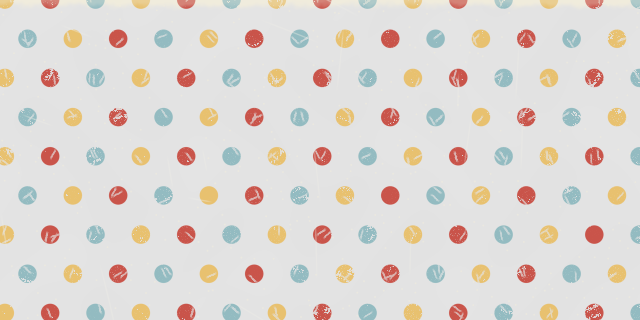
A WebGL 2 fragment shader for this pattern:

```glsl
#version 300 es
precision highp float;
// Staggered rows of blue, yellow and red dots on pale grey, like a worn print.
// Each dot gets its own flaked patches (layered sines and cellular noise) and
// scrapes; hairline scratches, dust and a faded top edge cover the sheet.
uniform vec2 u_resolution;
out vec4 fragColor;

vec2 hash2(vec2 p) {
  vec3 v = fract(vec3(p.xyx) * vec3(0.1031, 0.1030, 0.0973));
  v += dot(v, v.yzx + 33.33);
  return fract((v.xx + v.yz) * v.zy);
}

// Distance to the nearest scattered feature point
float cellular(vec2 p) {
  vec2 cell = floor(p);
  float nearest = 2.0;
  for (int y = -1; y <= 1; y++)
    for (int x = -1; x <= 1; x++) {
      vec2 c = cell + vec2(x, y);
      nearest = min(nearest, length(c + hash2(c + 50.0) - p));
    }
  return nearest;
}

float layeredSines(vec2 p) {
  return sin(2.3 * p.x + 1.7 * sin(1.9 * p.y)) * sin(2.1 * p.y + 1.3 * sin(2.7 * p.x));
}

// Missing ink inside one dot; q is in dot radii
float dotWear(vec2 q, vec2 id, float blur) {
  vec2 seed = hash2(id + 11.0);
  float turn = 3.0 * (seed.x - 0.5);
  vec2 w = mat2(cos(turn), sin(turn), -sin(turn), cos(turn)) * q + 20.0 * seed;
  float grain = cellular(w * vec2(6.0, 3.5));
  float amount = mix(-0.55, 0.05, pow(seed.y, 1.4));
  float wear = smoothstep(0.0, 0.16, 0.8 * layeredSines(w) - 1.2 * grain + amount);

  // Broken scrapes, mostly upright
  for (int i = 0; i < 3; i++) {
    vec2 a = hash2(id * 3.0 + vec2(float(i) * 17.0, 31.0));
    vec2 b = hash2(id * 5.0 + vec2(43.0, float(i) * 13.0));
    float angle = 2.2 * (a.x - 0.5);
    vec2 along = vec2(sin(angle), cos(angle));
    float t = dot(q, along) - b.y + 0.5;
    float d = abs(dot(q, vec2(along.y, -along.x)) + 1.4 * (a.y - 0.5) + 0.06 * sin(4.0 * t));
    float width = 0.11 * b.x * (1.0 - 0.9 * grain);
    float scrape = 1.0 - smoothstep(width, width + blur, d);
    scrape *= 1.0 - smoothstep(0.3, 0.75, abs(t));
    wear = max(wear, 0.75 * scrape * step(0.5, b.x));
  }

  // Fine pinholes
  float pinhole = 1.0 - smoothstep(0.06, 0.14 + blur, cellular(q * 5.0 + 30.0 * seed));
  return max(wear, 0.5 * pinhole * seed.y);
}

// Faint curved hairlines across the sheet
float hairlines(vec2 p, float px) {
  float mark = 0.0;
  for (int i = 0; i < 18; i++) {
    vec2 a = hash2(vec2(float(i) * 7.0, 3.0));
    vec2 b = hash2(vec2(5.0, float(i) * 9.0));
    float angle = b.x < 0.75 ? 0.7 * (b.x - 0.37) : 1.0 + 2.0 * (b.x - 0.75);
    vec2 along = vec2(sin(angle), cos(angle));
    vec2 q = p - a * vec2(2.0, 1.0);
    float t = dot(q, along);
    float d = abs(dot(q, vec2(along.y, -along.x)) + 0.25 * (b.y - 0.5) * t * t);
    float reach = 0.04 + 0.09 * b.y;
    float line = 1.0 - smoothstep(0.0, 0.001 + px, d);
    mark = max(mark, line * (1.0 - smoothstep(0.4 * reach, reach, abs(t))));
  }
  return mark;
}

void main() {
  float px = 1.0 / u_resolution.y;
  vec2 p = gl_FragCoord.xy * px;
  p.y = 1.0 - p.y; // measured down from the top edge

  // Paper with slight mottling and a faded cream top edge
  vec3 paper = vec3(0.89) + 0.004 * layeredSines(p * 4.0);
  vec3 cream = vec3(0.95, 0.93, 0.86);
  float ragged = 0.006 * layeredSines(p * 13.0) + 0.008 * cellular(p * 45.0);
  float fade = 1.0 - smoothstep(0.008, 0.034, p.y + ragged);
  vec3 color = mix(paper, cream, 0.85 * fade);

  // Sparse dust
  vec2 dustCell = floor(p * 38.0);
  vec2 dust = hash2(dustCell + 90.0);
  float speck = length(fract(p * 38.0) - 0.2 - 0.6 * dust);
  speck = (1.0 - smoothstep(0.03, 0.06 + 38.0 * px, speck)) * step(0.86, hash2(dustCell).x);
  color = mix(color, cream, 0.5 * speck);

  // Staggered grid: odd rows start half a step further right
  vec2 pitch = vec2(0.1417, 0.1224);
  float row = round((p.y + 0.0013) / pitch.y);
  float odd = mod(row, 2.0);
  float start = 0.0151 + 0.5 * pitch.x * odd;
  float column = round((p.x - start) / pitch.x);
  vec2 center = vec2(start + column * pitch.x, row * pitch.y - 0.0013);

  // Ink colours cycle along each row
  float ink = mod(column + 1.0 - odd, 3.0);
  vec3 blue = vec3(0.575, 0.735, 0.755), yellow = vec3(0.91, 0.755, 0.435), red = vec3(0.79, 0.33, 0.29);
  vec3 inkColor = ink < 0.5 ? blue : ink < 1.5 ? yellow : red;
  float radius = 0.0288;
  vec2 q = (p - center) / radius;
  float disc = 1.0 - smoothstep(-0.7 * px, 0.7 * px, length(p - center) - radius);
  float wear = dotWear(q, vec2(column, row) + 20.0, px / radius);
  wear = max(wear, 0.35 * fade);
  color = mix(color, inkColor, disc * (1.0 - 0.88 * wear));

  color = mix(color, vec3(0.93, 0.925, 0.9), 0.4 * hairlines(p, px));
  fragColor = vec4(color, 1.0);
}
```
